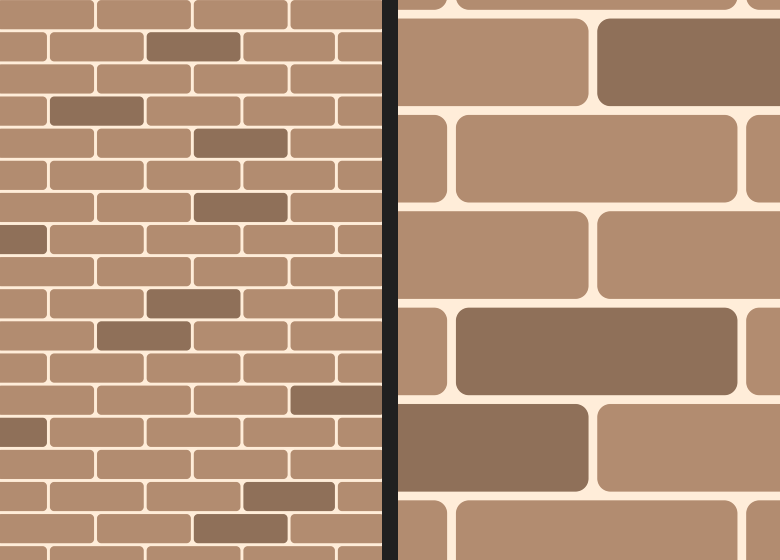
Left, the full canvas; right, a detail of the centre.
A WebGL 2 fragment shader for this pattern:

```glsl
#version 300 es
precision highp float;

uniform vec2 u_resolution;
out vec4 fragColor;

// Lengths are fractions of the canvas height
const vec2 PITCH = vec2(0.1728, 0.05736);
const vec2 ORIGIN = vec2(-0.0022, -0.0024);
const float JOINT_WIDTH = 0.0052;
const float CORNER_RADIUS = 0.0078;
const float BOND_OFFSET = 0.487;

const vec3 MORTAR = vec3(1.0, 0.93, 0.85);
const vec3 CLAY = vec3(0.70, 0.55, 0.44);
const vec3 DARK_CLAY = vec3(0.56, 0.44, 0.35);

float roundedBox(vec2 p, vec2 halfSize, float radius) {
    vec2 q = abs(p) - halfSize + radius;
    return length(max(q, 0.0)) + min(max(q.x, q.y), 0.0) - radius;
}

// Quadratic residue hash: an integer from 0 to 4
float residueHash(float n) {
    return mod(4.0 * n * n + n + 2.0, 5.0);
}

// Centre of a vertical joint; the end joints are slightly pulled in
float jointX(float column, float odd) {
    float x = ORIGIN.x + (column - odd * BOND_OFFSET) * PITCH.x;
    float endColumn = 4.0 * odd;
    float pull = mix(0.006, 0.0042, odd);
    return x - (abs(column - endColumn) < 0.5 ? pull : 0.0);
}

// Two of every three courses hold one dark brick:
// the first drifts sideways, the second is scattered
float isDark(float column, float row) {
    float group = floor((row + 0.5) / 3.0);
    float course = row - 3.0 * group;
    float drift = floor(0.6 * group + 0.85);
    float chosen = course < 0.5 ? drift : residueHash(group);
    return course < 1.5 && row > 0.5 && abs(column - chosen) < 0.5 ? 1.0 : 0.0;
}

vec3 brickWall(vec2 p, float pixel) {
    // Course and column
    float row = floor((p.y - ORIGIN.y) / PITCH.y);
    float odd = mod(row, 2.0);
    float column = floor((p.x - ORIGIN.x) / PITCH.x + odd * BOND_OFFSET);
    column += step(jointX(column + 1.0, odd), p.x);

    // Brick shape between neighbouring joints
    float left = jointX(column, odd);
    float right = jointX(column + 1.0, odd);
    vec2 center = vec2(0.5 * (left + right), ORIGIN.y + (row + 0.5) * PITCH.y);
    vec2 halfSize = 0.5 * (vec2(right - left, PITCH.y) - JOINT_WIDTH);
    float d = roundedBox(p - center, halfSize, CORNER_RADIUS);

    // Clay over mortar
    vec3 clay = mix(CLAY, DARK_CLAY, isDark(column, row));
    float coverage = 1.0 - smoothstep(-0.6 * pixel, 0.6 * pixel, d);
    return mix(MORTAR, clay, coverage);
}

void main() {
    // Courses are counted from the top edge
    vec2 p = gl_FragCoord.xy / u_resolution.y;
    p.y = 1.0 - p.y;
    fragColor = vec4(brickWall(p, 1.0 / u_resolution.y), 1.0);
}
```
